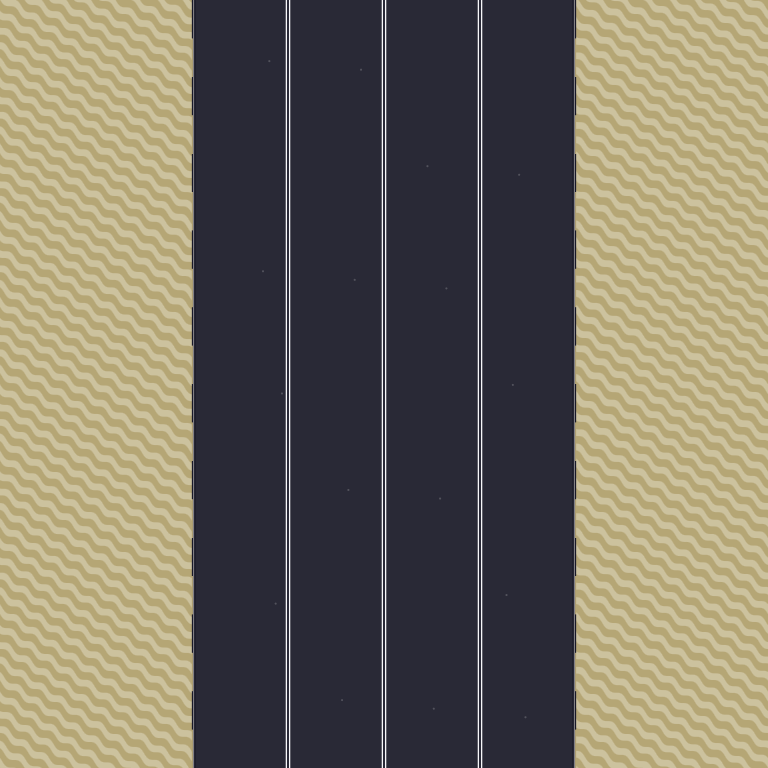
Reproduce this texture procedurally as a WebGL 2 fragment shader.

```glsl
#version 300 es
precision highp float;
// A four-lane road seen from above, running between two strips of rippled sand.
// The sand is a thresholded sine whose phase is bent by a second sine; lane lines,
// dashed kerbs and scattered grit are distance bands laid over the asphalt.

uniform vec2 u_resolution;
out vec4 fragColor;

const float TAU = 6.2831853;
const vec3 ASPHALT = vec3(0.16, 0.16, 0.21);
const vec3 SEAM = vec3(0.09, 0.09, 0.15);
const vec3 PAINT = vec3(0.97, 0.97, 0.98);
const vec3 KERB = vec3(0.51, 0.50, 0.52);
const vec3 SAND_DARK = vec3(0.71, 0.65, 0.46);
const vec3 SAND_LIGHT = vec3(0.80, 0.76, 0.62);
const vec3 GRIT = vec3(0.32, 0.32, 0.36);

const float ROAD_HALF = 0.25;
const float LANE_WIDTH = 0.125;
const int GRIT_COUNT = 16;

// Coverage of a shape with signed distance d, for a pixel of the given size
float coverage(float d, float pixel) {
    return clamp(0.5 - d / pixel, 0.0, 1.0);
}

// Coverage of a band centred where d is zero
float band(float d, float halfWidth, float pixel) {
    return coverage(d - halfWidth, pixel) - coverage(d + halfWidth, pixel);
}

// Two tones of wavy diagonal ripples
vec3 sand(vec2 p) {
    float bend = sin(TAU * dot(p, vec2(33.0, -10.0)));
    float ripple = sin(TAU * dot(p, vec2(30.0, 45.0)) + 0.9 * bend) - 0.1;
    float light = clamp(0.5 + ripple / max(fwidth(ripple), 0.001), 0.0, 1.0);
    return mix(SAND_DARK, SAND_LIGHT, light);
}

// Low-discrepancy scatter over the unit square
vec2 scatter(int i) {
    return fract(vec2(0.37, 0.08) + float(i) * vec2(0.7549, 0.5698));
}

// Asphalt with double lane lines and sparse grit
vec3 road(vec2 p, float pixel) {
    vec3 color = ASPHALT;
    for (int i = 0; i < GRIT_COUNT; i++) {
        vec2 center = mix(vec2(0.29, 0.01), vec2(0.71, 0.99), scatter(i));
        color = mix(color, GRIT, coverage(length(p - center) - 0.0013, pixel));
    }
    float lane = clamp(round((p.x - 0.5) / LANE_WIDTH), -1.0, 1.0);
    float d = abs(p.x - 0.5 - lane * LANE_WIDTH);
    color = mix(color, SEAM, coverage(d - 0.0032, pixel));
    return mix(color, PAINT, clamp(band(d - 0.0021, 0.0009, pixel), 0.0, 1.0));
}

void main() {
    vec2 p = gl_FragCoord.xy / u_resolution;
    float pixel = 1.0 / min(u_resolution.x, u_resolution.y);

    // Asphalt over sand
    float edge = abs(p.x - 0.5) - ROAD_HALF;
    vec3 color = mix(sand(p), road(p, pixel), coverage(edge, pixel));

    // Dark seam and pale line just inside each edge
    color = mix(color, SEAM, abs(band(edge + 0.0030, 0.0016, pixel)));
    color = mix(color, KERB, abs(band(edge + 0.0020, 0.0008, pixel)));

    // Dashed outer kerb: ten dashes over the height, dark then sandy
    float dash = coverage((abs(fract(10.0 * (1.0 - p.y)) - 0.25) - 0.25) / 10.0, pixel);
    vec3 dashColor = mix(SAND_DARK, SEAM, dash);
    color = mix(color, dashColor, abs(band(edge + 0.0005, 0.0007, pixel)));

    fragColor = vec4(color, 1.0);
}
```
